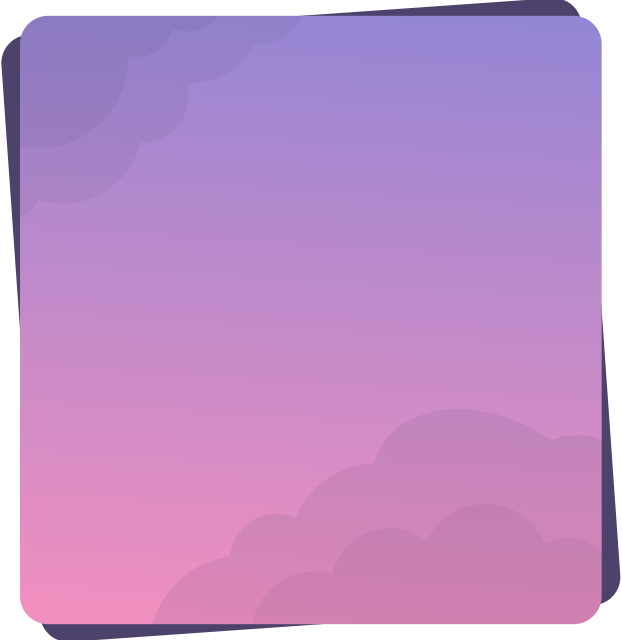
This background is drawn by a WebGL 1 fragment shader. Its source:

```glsl
precision mediump float;
// Rounded dusk-sky card with corner clouds, over a tilted dark card on white.
uniform vec2 u_resolution;

#define CARD_CENTER vec2(0.4857, 0.5)
#define CARD_HALF vec2(0.4544, 0.4753)
#define CARD_RADIUS 0.044
#define BACK_TILT 0.07
#define SKY_TILT 0.06
#define SKY_TOP vec3(0.585, 0.525, 0.83)
#define SKY_BOTTOM vec3(0.94, 0.56, 0.75)
#define SHADE vec3(0.30, 0.26, 0.42)
#define LOW_SHADE vec2(0.11, 0.08)
#define HIGH_SHADE vec2(0.08, 0.09)

// Coverage of a shape from its signed distance, softened over one pixel.
float cover(float d) {
  return clamp(0.5 - d * u_resolution.y, 0.0, 1.0);
}

float roundedBox(vec2 p, vec2 halfSize, float radius) {
  vec2 q = abs(p) - halfSize + radius;
  return length(max(q, 0.0)) + min(max(q.x, q.y), 0.0) - radius;
}

mat2 rotation(float angle) {
  float c = cos(angle), s = sin(angle);
  return mat2(c, -s, s, c);
}

// Dome with a solid column below it; slant leans the dome to one side.
float puff(vec2 p, vec2 center, vec2 radii, float slant) {
  vec2 q = p - center;
  q.y = max(q.y + slant * q.x, 0.0);
  return (length(q / radii) - 1.0) * radii.y;
}

// Union of four round puffs.
float cloud(vec2 p, vec4 xs, vec4 ys, vec4 radii) {
  float d = 1.0;
  for (int i = 0; i < 4; i++) {
    d = min(d, puff(p, vec2(xs[i], ys[i]), vec2(radii[i]), 0.0));
  }
  return d;
}

vec3 sky(vec2 p) {
  vec2 q = (p - CARD_CENTER) / (2.0 * CARD_HALF);
  return mix(SKY_BOTTOM, SKY_TOP, clamp(q.y + 0.5 + SKY_TILT * q.x, 0.0, 1.0));
}

// Two overlapping cloud banks rising from the lower right.
vec3 lowClouds(vec3 color, vec2 p) {
  float back = cloud(p, vec4(0.380, 0.432, 0.589, 0.901),
                        vec4(-0.016, 0.124, 0.138, 0.212),
                        vec4(0.148, 0.073, 0.138, 0.108));
  back = min(back, puff(p, vec2(0.766, 0.206), vec2(0.185, 0.149), 0.226));
  float front = cloud(p, vec4(0.490, 0.608, 0.758, 0.887),
                         vec4(0.010, 0.083, 0.112, 0.0755),
                         vec4(0.097, 0.0915, 0.1005, 0.083));
  color = mix(color, SHADE, LOW_SHADE.x * cover(back));
  return mix(color, SHADE, LOW_SHADE.y * cover(front));
}

// Two banks hanging from the upper left, built upside down.
vec3 highClouds(vec3 color, vec2 p) {
  p.y = 1.0 - p.y;
  float back = cloud(p, vec4(0.0, 0.099, 0.224, 0.2995),
                        vec4(0.280, 0.195, 0.152, 0.0195),
                        vec4(0.0685, 0.123, 0.0705, 0.110));
  back = min(back, puff(p, vec2(0.4075, 0.0), vec2(0.069), 0.0));
  float front = cloud(p, vec4(0.0, 0.0586, 0.212, 0.289),
                         vec4(0.090, 0.090, 0.031, -0.018),
                         vec4(0.100, 0.142, 0.0585, 0.067));
  color = mix(color, SHADE, HIGH_SHADE.x * cover(back));
  return mix(color, SHADE, HIGH_SHADE.y * cover(front));
}

void main() {
  vec2 p = gl_FragCoord.xy / u_resolution.y;
  vec2 local = p - CARD_CENTER;

  // Tilted card behind
  float backCard = roundedBox(rotation(BACK_TILT) * local, CARD_HALF, CARD_RADIUS);
  vec3 color = mix(vec3(1.0), SHADE, cover(backCard));

  // Sky card in front
  vec3 scene = highClouds(lowClouds(sky(p), p), p);
  float frontCard = roundedBox(local, CARD_HALF, CARD_RADIUS);
  color = mix(color, scene, cover(frontCard));

  gl_FragColor = vec4(color, 1.0);
}
```
